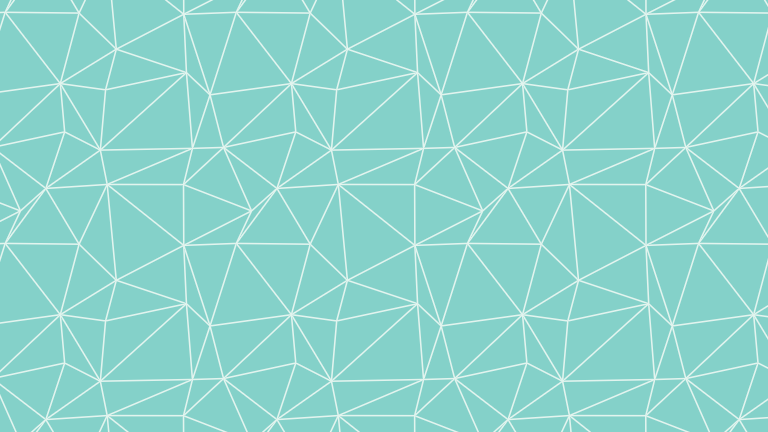
A Shadertoy shader for this pattern:

```glsl
const vec3 TEAL = vec3(0.518, 0.820, 0.788);
const vec3 LINE_COLOR = vec3(0.885, 0.955, 0.935);
const float TILE_SIZE = 0.535;      // repeat length, in canvas heights
const float CELLS = 4.0;            // mesh cells along one tile side
const float JITTER = 0.41;          // node displacement, in cells, below 0.5
const float HALF_WIDTH = 0.0018;    // half line width, in canvas heights
const float DIAGONAL_CHAOS = 0.35;  // 0 always takes the shorter diagonal
const uint SEED = 29u;

// Two random values per cell, repeating with the tile
vec2 hash2(vec2 cell, uint salt) {
    uvec2 id = uvec2(mod(cell, CELLS));
    uint n = id.x * 1597334677u + id.y * 3812015801u + (SEED + salt) * 2798796415u;
    n = (n ^ (n >> 16)) * 2246822519u;
    n = (n ^ (n >> 13)) * 3266489917u;
    n ^= n >> 16;
    return vec2(n & 65535u, n >> 16) / 65535.0;
}

// Displaced grid node
vec2 node(vec2 cell) {
    return cell + JITTER * (2.0 * hash2(cell, 0u) - 1.0);
}

float segmentDistance(vec2 p, vec2 a, vec2 b) {
    vec2 ap = p - a, ab = b - a;
    return length(ap - ab * clamp(dot(ap, ab) / dot(ab, ab), 0.0, 1.0));
}

// Distance to the nearest edge of the triangulated mesh, in cells
float meshDistance(vec2 p) {
    vec2 base = floor(p);
    float d = 1e3;
    for (int y = -1; y <= 1; y++) {
        for (int x = -1; x <= 1; x++) {
            vec2 cell = base + vec2(x, y);
            vec2 a = node(cell);
            vec2 b = node(cell + vec2(1, 0));
            vec2 c = node(cell + vec2(0, 1));
            vec2 e = node(cell + vec2(1, 1));

            // Grid edges; the neighbours supply the other two sides
            d = min(d, segmentDistance(p, a, b));
            d = min(d, segmentDistance(p, a, c));

            // One diagonal, loosely preferring the shorter
            float bias = 1.0 + DIAGONAL_CHAOS * (2.0 * hash2(cell, 7u).x - 1.0);
            bool rising = distance(a, e) < distance(b, c) * bias;
            d = min(d, rising ? segmentDistance(p, a, e) : segmentDistance(p, b, c));
        }
    }
    return d;
}

void mainImage(out vec4 fragColor, in vec2 fragCoord) {
    float cellSize = TILE_SIZE / CELLS;
    float pixel = 1.0 / iResolution.y;
    vec2 uv = fragCoord * pixel;

    // Pixel coverage of the thin lines
    float d = meshDistance(uv / cellSize) * cellSize;
    float coverage = clamp((HALF_WIDTH - d) / pixel + 0.5, 0.0, 1.0);

    fragColor = vec4(mix(TEAL, LINE_COLOR, coverage), 1.0);
}
```
